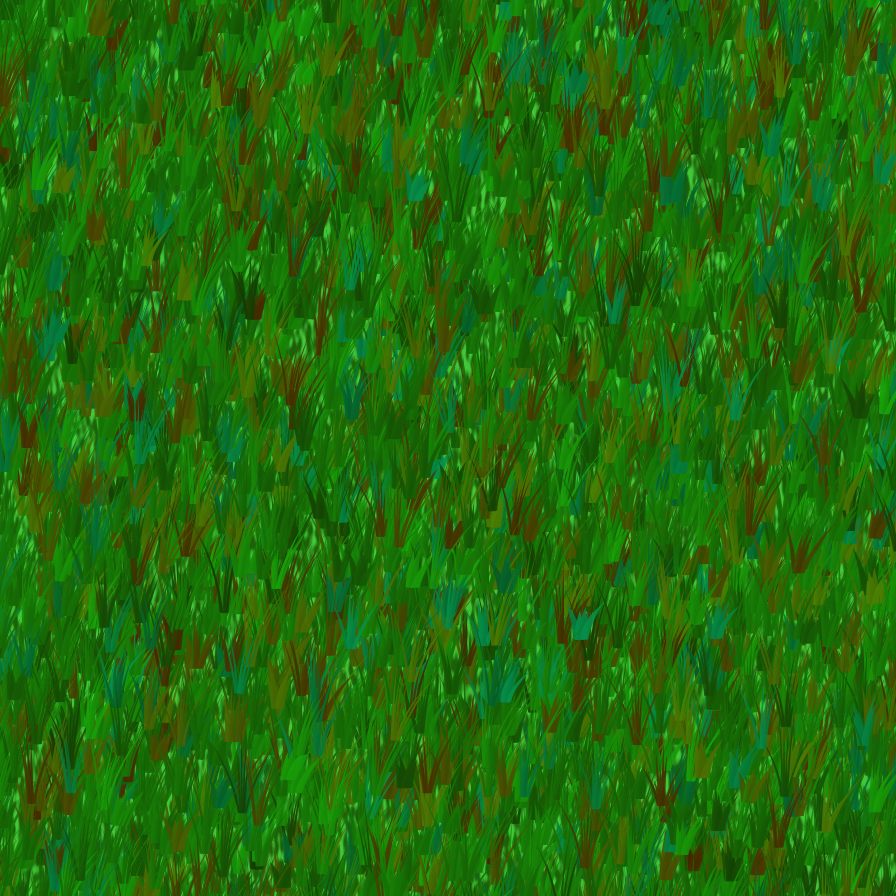
Write a WebGL 1 fragment shader that draws this texture.

```glsl
precision highp float;
// Dense meadow grass seen from above at a slant: thousands of small tufts.
// Jittered grids of tufts are painted in layers, back to front; every tuft
// is a fan of tapered, curving blades that share one colour.

uniform vec2 u_resolution;

// Tuft layout, in canvas heights
const int LAYERS = 12;
const int BLADES = 6;
const float CELL = 0.06;
const float TALL = 0.108;        // height of the thinnest tufts
const float SHORT = 0.042;       // height of the fattest tufts
const float THIN = 0.0013;       // half width of a blade at its root
const float FAT = 0.0050;
const float ROOT_SPREAD = 0.0045;
const float FAN = 0.36;          // sideways reach per unit of height
const float TILT = 0.13;         // common lean to the right
const float OPACITY = 0.88;

// Colour
const float WARM_SHARE = 0.25;
const float TEAL_SHARE = 0.09;
const float PATCH_SCALE = 6.0;
const float PATCH_STRENGTH = 0.22;
const vec3 DEEP_GREEN = vec3(0.08, 0.25, 0.01);
const vec3 FRESH_GREEN = vec3(0.09, 0.61, 0.03);
const vec3 BROWN = vec3(0.27, 0.17, 0.00);
const vec3 OLIVE = vec3(0.28, 0.48, 0.01);
const vec3 DARK_TEAL = vec3(0.02, 0.38, 0.16);
const vec3 TEAL = vec3(0.02, 0.54, 0.28);
const vec3 UNDERGROWTH = vec3(0.10, 0.38, 0.03);
const vec3 GLINT = vec3(0.26, 0.78, 0.22);

vec4 hash4(vec3 p) {
  vec4 q = fract(p.xyzx * vec4(0.1031, 0.1030, 0.0973, 0.1099));
  q += dot(q, q.wzxy + 33.33);
  return fract((q.xxyz + q.yzzw) * q.zywx);
}

float cornerSlope(vec2 corner, vec2 offset) {
  return dot(hash4(vec3(corner, 91.0)).xy * 2.0 - 1.0, offset);
}

float gradientNoise(vec2 p) {
  vec2 i = floor(p);
  vec2 f = fract(p);
  vec2 u = f * f * f * (f * (f * 6.0 - 15.0) + 10.0);
  vec2 e = vec2(1.0, 0.0);
  float low = mix(cornerSlope(i, f), cornerSlope(i + e, f - e), u.x);
  float high = mix(cornerSlope(i + e.yx, f - e.yx),
                   cornerSlope(i + 1.0, f - 1.0), u.x);
  return mix(low, high, u.y);
}

vec3 tuftColour(vec2 root, vec4 rnd) {
  float shade = (rnd.x + rnd.y + rnd.z) / 3.0;
  float warmLimit = WARM_SHARE
                  + PATCH_STRENGTH * gradientNoise(root * PATCH_SCALE);
  if (rnd.w < warmLimit) return mix(BROWN, OLIVE, rnd.x);
  if (rnd.w > 1.0 - TEAL_SHARE) return mix(DARK_TEAL, TEAL, rnd.y);
  return mix(DEEP_GREEN, FRESH_GREEN, clamp(shade * 1.3 - 0.15, 0.0, 1.0));
}

// Coverage of one blade; p is relative to its root.
float blade(vec2 p, float height, float reach, float curl, float halfWidth,
            float pixel) {
  float t = clamp(p.y / height, 0.0, 1.0);
  float centre = reach * mix(t, t * t, curl);
  float slope = reach * mix(1.0, 2.0 * t, curl) / height;
  float dist = abs(p.x - centre) / sqrt(1.0 + slope * slope);
  float side = clamp((halfWidth * (1.0 - t * t) - dist) / pixel + 0.5, 0.0, 1.0);
  float ends = clamp(min(p.y, height - p.y) / pixel + 0.5, 0.0, 1.0);
  return side * ends;
}

// Paints the fan of blades of one tuft over the colour below.
vec3 paintTuft(vec3 below, vec2 p, vec2 root, vec4 form, vec4 tint, float depth,
               float pixel) {
  float fat = pow(form.z, mix(1.3, 4.0, depth));
  float tuftHeight = mix(TALL, SHORT, sqrt(fat)) * mix(0.8, 1.0, form.w);
  if (p.y < -pixel || p.y > tuftHeight + pixel) return below;
  vec3 colour = tuftColour(root, tint);
  for (int i = 0; i < BLADES; i++) {
    float n = float(i);
    float side = (n + 0.5) / float(BLADES) * 2.0 - 1.0;
    vec3 vary = fract(form.w * vec3(37.3, 71.9, 53.7)
                      + n * vec3(0.618, 0.755, 0.570));
    float height = tuftHeight * mix(0.6, 1.0, vary.x);
    float reach = (TILT + FAN * side + 0.3 * (vary.y - 0.5)
                   + 0.3 * (tint.z - 0.5)) * height;
    reach = clamp(reach, -0.85 * CELL, 0.85 * CELL);
    vec2 local = p - vec2(side * ROOT_SPREAD, 0.2 * ROOT_SPREAD * vary.z);
    float cover = blade(local, height, reach, 0.3 + 0.6 * vary.z,
                        mix(THIN, FAT, fat), pixel);
    below = mix(below, colour * mix(0.92, 1.08, vary.y), cover * OPACITY);
  }
  return below;
}

void main() {
  vec2 uv = gl_FragCoord.xy / u_resolution.y;
  float pixel = 1.0 / u_resolution.y;

  // Bright gaps between the tufts, broken into fine upright streaks
  float streak = gradientNoise(uv * vec2(190.0, 60.0));
  vec3 colour = mix(UNDERGROWTH, GLINT, smoothstep(-0.25, 0.3, streak));

  // Layers of tufts, upper rows first so that nearer ones overlap them
  for (int layer = 0; layer < LAYERS; layer++) {
    float z = float(layer);
    vec2 shift = hash4(vec3(z, 7.0, 3.0)).xy;
    vec2 home = floor(uv / CELL + shift);
    for (int row = 0; row < 3; row++) {
      for (int column = -1; column <= 1; column++) {
        vec2 cell = home + vec2(float(column), -float(row));
        vec4 form = hash4(vec3(cell, z + 11.0));
        vec4 tint = hash4(vec3(cell.yx + 47.0, z + 29.0));
        vec2 root = (cell + form.xy - shift) * CELL;
        colour = paintTuft(colour, uv - root, root, form, tint,
                           z / float(LAYERS - 1), pixel);
      }
    }
  }
  gl_FragColor = vec4(colour, 1.0);
}
```
